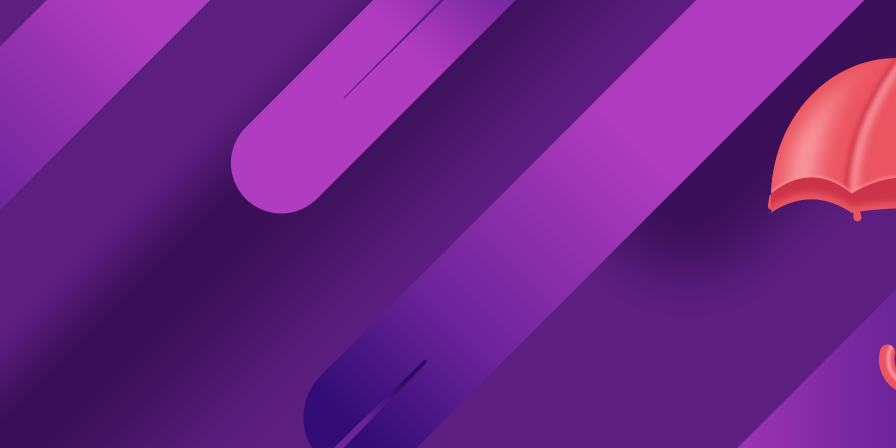
Write a WebGL 2 fragment shader that draws this background.

```glsl
#version 300 es
precision highp float;
// Diagonal rounded stripes over a purple ground with soft shadows, plus a
// coral umbrella cut by the right edge. Stripes are distance functions in
// coordinates turned by 45 degrees; lengths are in canvas heights.
uniform vec2 u_resolution;
out vec4 fragColor;

const vec3 ORCHID = vec3(0.69, 0.235, 0.75);
const vec3 VIOLET = vec3(0.42, 0.14, 0.60);
const vec3 INDIGO = vec3(0.20, 0.05, 0.46);
const vec3 CORAL = vec3(0.92, 0.33, 0.38);
const vec3 PINK = vec3(0.97, 0.57, 0.60);
const vec3 CRIMSON = vec3(0.80, 0.20, 0.28);

// Antialiased coverage of a signed distance
float cover(float d) {
  return clamp(0.5 - d * u_resolution.y, 0.0, 1.0);
}

float ramp(float from, float to, float x) {
  return clamp((x - from) / (to - from), 0.0, 1.0);
}

// Stripe rising to the right, with a round lower end
float stripe(vec2 diag, vec2 end, float radius) {
  vec2 v = (diag - end) * 0.7071;
  return length(vec2(v.x, min(v.y, 0.0))) - radius;
}

// Segment whose radius changes from ra to rb
float taper(vec2 p, vec2 a, vec2 b, float ra, float rb) {
  vec2 ab = b - a;
  float t = clamp(dot(p - a, ab) / dot(ab, ab), 0.0, 1.0);
  return length(p - a - ab * t) - mix(ra, rb, t);
}

vec3 ground(vec2 p, vec2 diag) {
  float shade = smoothstep(-0.27, -0.03, diag.x) * (1.0 - smoothstep(0.03, 0.6, diag.x));
  float pool = taper(p, vec2(1.536, 0.609), vec2(1.98, 1.03), 0.0, 0.0);
  shade += step(0.742, diag.x) * (1.0 - smoothstep(0.08, 0.33, pool));
  return mix(vec3(0.36, 0.12, 0.50), vec3(0.23, 0.06, 0.345), shade);
}

vec3 stripes(vec3 col, vec2 p, vec2 diag) {
  float along = diag.y;

  // Upper left band
  vec3 paint = mix(VIOLET, ORCHID, ramp(0.5, 1.25, along));
  col = mix(col, paint, cover(stripe(diag, vec2(-0.7135, -1.0), 0.129)));

  // Short pill and its thin slit
  paint = mix(ORCHID, VIOLET, ramp(1.81, 2.2, along));
  float slit = taper(p, vec2(0.768, 0.781), vec2(0.99, 1.003), 0.001, 0.003);
  paint = mix(paint, vec3(0.36, 0.10, 0.56), cover(slit));
  col = mix(col, paint, cover(stripe(diag, vec2(-0.008, 1.264), 0.1125)));

  // Long central band and its fading slit
  paint = mix(INDIGO, VIOLET, ramp(0.84, 1.3, along));
  paint = mix(paint, ORCHID, ramp(1.3, 2.1, along));
  slit = taper(p, vec2(0.949, 0.193), vec2(0.75, -0.006), 0.004, 0.008);
  vec3 slitColor = mix(VIOLET, INDIGO * 0.85, ramp(0.86, 1.06, along));
  paint = mix(paint, slitColor, cover(slit));
  col = mix(col, paint, cover(stripe(diag, vec2(0.742, 0.878), 0.1326)));

  // Lower right corner
  paint = mix(vec3(0.61, 0.20, 0.70), VIOLET, ramp(1.66, 2.0, p.x));
  return mix(col, paint, cover((1.646 - diag.x) * 0.7071));
}

vec3 umbrella(vec3 col, vec2 p) {
  vec2 q = (p - vec2(2.0, 0.557)) / vec2(0.279, 0.313);
  float dome = (length(q) - 1.0) * 0.28;

  // Scalloped hem: two arches, with the underside below
  bool leftPanel = p.x < 1.901;
  float t = leftPanel ? (p.x - 1.721) / 0.18 : (p.x - 1.901) / 0.24;
  float arch = 4.0 * t * (1.0 - t);
  float hem = 0.568 + 0.036 * arch;
  float lower = 0.525 + (leftPanel ? 0.03 : 0.01) * arch;

  // Tips of the ribs
  float tips = taper(p, vec2(1.723, 0.56), vec2(1.722, 0.54), 0.006, 0.008);
  tips = min(tips, taper(p, vec2(1.91, 0.54), vec2(1.914, 0.515), 0.006, 0.009));
  col = mix(col, CORAL, cover(tips));

  vec3 under = mix(CRIMSON, CORAL, smoothstep(0.03, 0.0, p.y - lower));
  col = mix(col, under, cover(max(dome, lower - p.y)));

  // Glossy panels on each side of the curved rib
  float h = (p.y - 0.57) / 0.29;
  float rib = 1.895 + 0.105 * h * h;
  float rim = 2.0 - 0.279 * sqrt(max(0.0, 1.0 - q.y * q.y));
  float f = (p.x - rim) / max(rib - rim, 0.01);
  float gloss = exp(-pow((f - 0.38) / 0.25, 2.0)) * smoothstep(1.1, 0.3, h);
  gloss += 0.75 * exp(-pow((p.x - rib - 0.012) / 0.014, 2.0));
  vec3 cloth = mix(CORAL, PINK, min(gloss, 1.0));
  cloth = mix(cloth, CRIMSON, 0.6 * exp(-pow((p.x - rib + 0.006) / 0.008, 2.0)));
  cloth = mix(cloth, PINK, 0.6 * smoothstep(0.012, 0.0, p.y - hem));
  col = mix(col, cloth, cover(max(dome, hem - p.y)));

  // Hooked handle
  vec2 c = p - vec2(2.044, 0.198);
  float hook = p.y < 0.214 ? abs(length(c) - 0.065) : length(p - vec2(1.981, 0.214));
  vec3 grip = mix(PINK, CORAL, smoothstep(0.0, 0.009, abs(length(c) - 0.061)));
  return mix(col, grip, cover(hook - 0.017));
}

void main() {
  vec2 p = gl_FragCoord.xy / u_resolution.y;
  vec2 diag = vec2(p.x - p.y, p.x + p.y); // across and along the stripes
  vec3 col = stripes(ground(p, diag), p, diag);
  fragColor = vec4(umbrella(col, p), 1.0);
}
```
